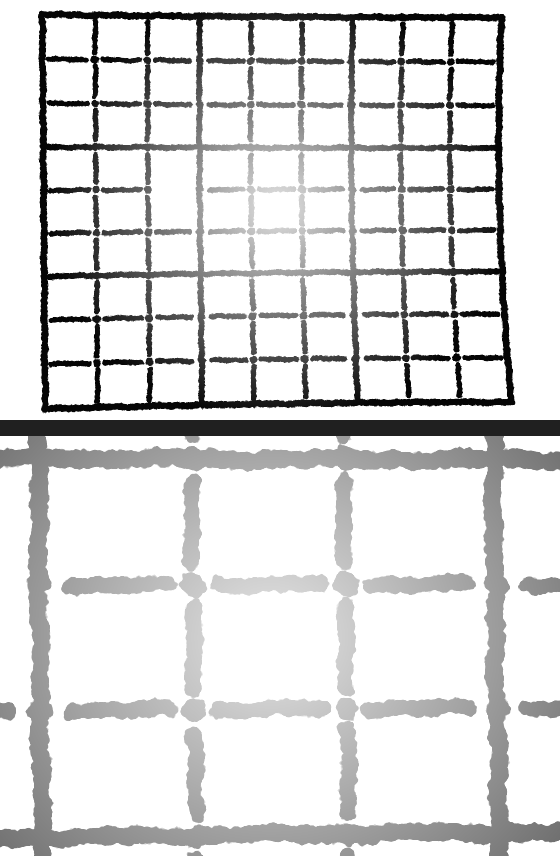
Top, the full canvas; bottom, a detail of the centre.
Give the GLSL for this pattern, as a WebGL 2 fragment shader.

```glsl
#version 300 es
precision highp float;
// Draws a hand-inked 9 by 9 grid with every third line solid and the rest dashed.
// Bent line formulas give stroke distances, cellular noise roughens the edges,
// and a radial fade turns the ink from black at the rim to pale grey in the middle.
uniform vec2 u_resolution;
out vec4 fragColor;

const float PI = 3.14159;
const float CELLS = 9.0;
const float HEIGHT = 576.0;              // canvas height in drawing units
const vec2 FADE_CENTER = vec2(380.0, 284.0);
const vec3 PAPER = vec3(1.0);

vec2 hash2(vec2 p) {
  vec2 q = vec2(dot(p, vec2(127.1, 311.7)), dot(p, vec2(269.5, 183.3)));
  return fract(sin(q) * 43758.5);
}

// Distance to the nearest scattered point
float cellular(vec2 p) {
  vec2 cell = floor(p), f = fract(p);
  float nearest = 2.0;
  for (int j = -1; j <= 1; j++)
    for (int i = -1; i <= 1; i++) {
      vec2 o = vec2(i, j);
      nearest = min(nearest, length(o + hash2(cell + o) - f));
    }
  return nearest;
}

// Column spacing narrows at the waist and flares at the foot
float columnSpacing(float v) {
  return 70.0 - 3.2 * v + 4.3 * v * v;
}

float columnX(float k, float v) {
  float bow = (7.0 - 5.0 * pow(v, 4.0)) * sin(PI * k / CELLS);
  return 58.0 + 4.0 * v + columnSpacing(v) * k + bow;
}

// Rows sag towards the left side
float rowY(float k, float t) {
  float wave = sin(2.0 * PI * k / CELLS);
  float right = 24.0 + 58.6 * k + 3.5 * wave;
  float sag = 1.5 * k - 4.0 - 2.0 * wave;
  return right + sag * (1.0 - t) * (1.0 - t);
}

bool isSolid(float k) { return mod(k, 3.0) < 0.5; }
bool isFrame(float k) { return k < 0.5 || k > CELLS - 0.5; }

// Round-ended stroke that stops `inset` short of a crossing and at the frame
float stroke(float along, float across, float inset, float outside, float radius) {
  float past = max(max(inset + radius - along, 0.0), outside);
  return length(vec2(past, across)) - radius;
}

float lineRadius(float k) {
  return isFrame(k) ? 4.6 : isSolid(k) ? 4.0 : 3.6;
}

float gridDistance(vec2 p) {
  float v = clamp((p.y - 22.0) / 533.0, 0.0, 1.0);
  float t = clamp((p.x - 60.0) / 632.0, 0.0, 1.0);
  float left = columnX(0.0, v), right = columnX(CELLS, v);
  float top = rowY(0.0, t), bottom = rowY(CELLS, t);

  // Nearest column and row
  float col = clamp(round((p.x - left - 4.0 * sin(PI * t)) / columnSpacing(v)), 0.0, CELLS);
  float row = clamp(round((p.y - top) * CELLS / (bottom - top)), 0.0, CELLS);
  vec2 offset = abs(p - vec2(columnX(col, v), rowY(row, t)));
  vec2 outside = max(max(vec2(left, top) - p, p - vec2(right, bottom)), 0.0);
  vec2 vary = hash2(vec2(col, row) + 3.0);

  // Dashes leave wider gaps beside the solid columns
  float rowInset = isFrame(col) ? 5.0 : isSolid(col) ? 9.5 : 6.5;
  float colInset = isFrame(row) ? 4.0 : 5.5;
  rowInset = isSolid(row) ? -100.0 : rowInset + 1.5 * vary.x;
  colInset = isSolid(col) ? -100.0 : colInset + 1.5 * vary.y;

  float across = stroke(offset.x, offset.y, rowInset, outside.x, lineRadius(row));
  float down = stroke(offset.y, offset.x, colInset, outside.y, lineRadius(col));

  // One dash is absent
  bool absent = row == 4.0 && p.x > columnX(2.0, v) && p.x < columnX(3.0, v);
  if (absent) across = 100.0;

  float knot = length(offset) - 5.0 - 0.7 * vary.x;
  return min(min(across, down), knot);
}

void main() {
  float unit = HEIGHT / u_resolution.y;
  vec2 p = vec2(gl_FragCoord.x, u_resolution.y - gl_FragCoord.y) * unit;

  // Slow hand wobble, then ragged ink edges
  vec2 wobble = 0.5 * sin(p.yx * 0.09 + p * 0.013) + 0.4 * sin(p.yx * 0.23 + 1.7);
  float rough = 2.2 * (cellular(p / 6.0) - 0.45) + 0.9 * (cellular(p / 2.6) - 0.45);
  float d = gridDistance(p + wobble) + rough;
  float ink = clamp(0.5 - d / unit, 0.0, 1.0);

  float reach = length((p - FADE_CENTER) * vec2(0.93, 1.0));
  float grey = clamp(0.9 - 0.003 * reach, 0.02, 0.86);
  fragColor = vec4(mix(PAPER, vec3(grey), ink), 1.0);
}
```
